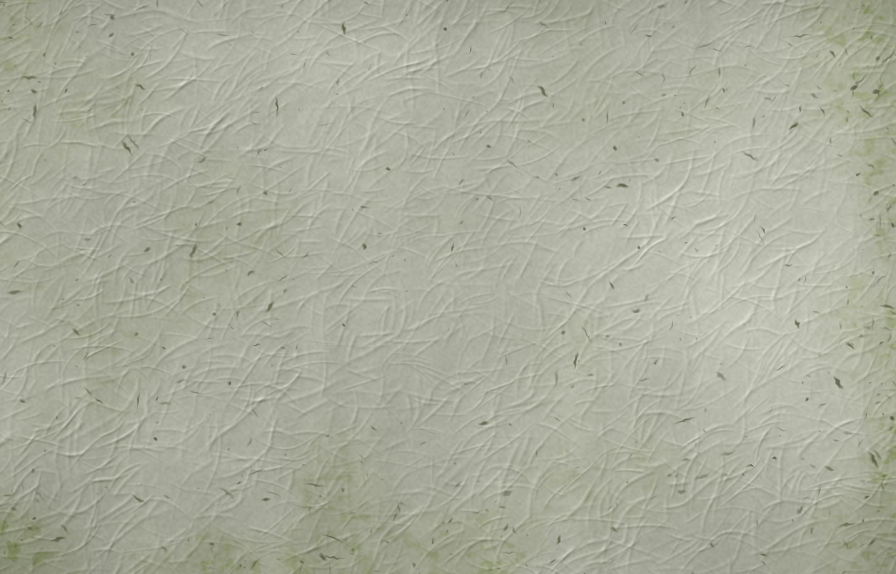
Write a Shadertoy shader that draws this texture.

```glsl
// Weathered grey-green plaster with a fibrous, brushed relief.
// Layers of bent fibres are lit as small ridges over a cloudy tone,
// then green stains and dark flecks gather toward the borders.

float hash(vec2 p) {
    vec3 q = fract(p.xyx * vec3(0.1031, 0.1030, 0.0973));
    q += dot(q, q.yzx + 33.33);
    return fract((q.x + q.y) * q.z);
}

vec2 hash2(vec2 p) {
    return vec2(hash(p + 17.3), hash(p + 71.9));
}

float noise(vec2 p) {
    vec2 i = floor(p), f = fract(p);
    f = f * f * (3.0 - 2.0 * f);
    return mix(mix(hash(i), hash(i + vec2(1, 0)), f.x),
               mix(hash(i + vec2(0, 1)), hash(i + vec2(1, 1)), f.x), f.y);
}

float fbm(vec2 p) {
    float sum = 0.0, gain = 0.53;
    for (int i = 0; i < 4; i++) {
        sum += gain * noise(p);
        p = mat2(1.6, 1.2, -1.2, 1.6) * p + 9.7;
        gain *= 0.5;
    }
    return sum;
}

// Lit slope of one layer of bent fibres, one or none per cell
float fibres(vec2 p, float cell, float seed, vec2 light, float pixel) {
    vec2 id = floor(p / cell);
    float lit = 0.0;
    for (int y = -1; y <= 1; y++)
    for (int x = -1; x <= 1; x++) {
        vec2 n = id + vec2(x, y), key = n + seed * 37.0;
        vec2 r = hash2(key), t = hash2(key + 203.0);
        float angle = 0.6 + (r.x + t.x - 1.0) * 1.9;
        vec2 along = vec2(cos(angle), sin(angle)), across = vec2(-along.y, along.x);
        vec2 d = p - (n + r) * cell;
        vec2 q = vec2(dot(d, along), dot(d, across));
        float bend = (t.y - 0.5) * 0.9 / cell;
        float span = cell * mix(0.5, 0.95, hash(key + 5.0));
        float width = max(mix(0.0022, 0.0042, t.x), 0.8 * pixel);
        float s = (q.y - bend * q.x * q.x) / width;
        vec2 normal = normalize(across - 2.0 * bend * q.x * along);
        float fade = smoothstep(span, span * 0.35, abs(q.x));
        lit += fade * mix(0.4, 1.2, r.y) * s * exp(-s * s) * dot(normal, light);
    }
    return lit;
}

// Small slanted dark chips whose number follows the local density
float flecks(vec2 p, float cell, float density, float pixel) {
    vec2 id = floor(p / cell);
    float mask = 0.0;
    for (int y = -1; y <= 1; y++)
    for (int x = -1; x <= 1; x++) {
        vec2 n = id + vec2(x, y), r = hash2(n + 411.0), t = hash2(n + 97.0);
        float angle = (t.x - 0.4) * 2.8;
        vec2 along = vec2(cos(angle), sin(angle));
        vec2 d = p - (n + r) * cell;
        vec2 q = vec2(dot(d, along), dot(d, vec2(-along.y, along.x)));
        q.y += 0.004 * (noise(p * 160.0) - 0.5);
        vec2 size = cell * vec2(mix(0.07, 0.38, t.y * t.y), mix(0.04, 0.09, r.x));
        float edge = (length(q / size) - 1.0) * size.y;
        float present = step(hash(n + 633.0), density);
        mask = max(mask, present * mix(0.45, 1.0, r.y) * smoothstep(pixel, -pixel, edge));
    }
    return mask;
}

void mainImage(out vec4 fragColor, in vec2 fragCoord) {
    vec2 uv = fragCoord / iResolution.xy;
    vec2 p = fragCoord / iResolution.y;
    float pixel = 1.0 / iResolution.y;
    vec2 light = normalize(vec2(-0.5, 0.85));

    // Relief: fibres at several lengths, plus soft lumps and grain
    vec2 warped = p + 0.012 * vec2(noise(p * 14.0), noise(p * 14.0 + 50.0));
    float relief = 0.0;
    for (int i = 0; i < 7; i++) {
        float k = float(i);
        relief += fibres(warped + k * 0.37, 0.1 - 0.009 * k, k + 1.0, light, pixel);
    }
    relief *= 0.12 * mix(0.65, 1.3, noise(p * 6.0));
    relief += 0.10 * (fbm(p * 28.0) - fbm((p + light * 0.006) * 28.0));
    relief += 0.035 * (noise(p * 230.0) - 0.5);

    // Broad light: pale patch at the right, dim left and borders
    float glow = exp(-dot((uv - vec2(0.9, 0.47)) * vec2(2.6, 2.5), (uv - vec2(0.9, 0.47)) * vec2(2.6, 2.5)));
    float tone = -0.005 + 0.075 * glow + 0.10 * (fbm(p * 3.2 + 4.0) - 0.5);
    tone += 0.025 * (noise(p * vec2(22.0, 3.0)) - 0.5);
    tone -= 0.045 * smoothstep(0.3, 0.0, uv.y) + 0.03 * smoothstep(0.3, 0.0, uv.x);
    tone -= 0.04 * smoothstep(0.9, 1.0, uv.y) + 0.04 * smoothstep(0.94, 1.0, uv.x);

    // Stains favour the right edge, the bottom and the lower left
    float border = 0.9 * smoothstep(0.86, 1.0, uv.x) + 0.6 * smoothstep(0.32, 0.0, uv.y);
    border += 0.35 * smoothstep(0.45, 0.0, uv.x);
    float stain = smoothstep(0.42, 0.8, fbm(p * 5.0 + 21.0) + 0.2 * border) * min(border + 0.2, 1.0);
    float mottle = smoothstep(0.52, 0.75, fbm(p * vec2(45.0, 60.0) + 8.0));

    vec3 color = vec3(0.68, 0.69, 0.63) + (tone + relief) * vec3(1.0, 0.99, 1.02);
    color -= stain * vec3(0.05, 0.04, 0.085) * (0.7 + 1.5 * mottle);

    float cluster = smoothstep(0.42, 0.72, fbm(p * 7.0 + 63.0));
    float density = 0.03 + 0.16 * cluster + 0.25 * stain + 0.07 * border;
    float chips = max(flecks(p, 0.034, density, pixel), 0.7 * flecks(p + 3.1, 0.02, density * 0.6, pixel));
    color = mix(color, vec3(0.29, 0.31, 0.2), 0.8 * chips);

    fragColor = vec4(clamp(color, 0.0, 1.0), 1.0);
}
```
